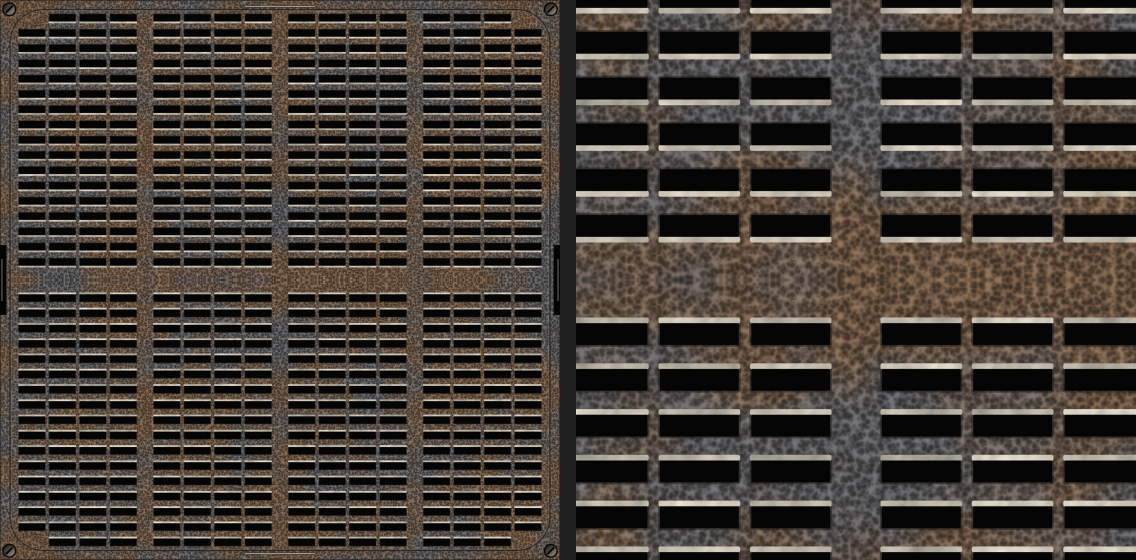
Left, the full canvas; right, a detail of the centre.
A Shadertoy shader for this texture:

```glsl
// Weathered iron floor grate: four bays of four slot columns, two halves of 17 rows.
// Slots are boxes placed by folding the plane, with bright lips facing the middle;
// cellular noise pits the iron and layered sines spread its rust and blue tints.

const float BAY_PITCH = 0.2409;
const float COLUMN_PITCH = 0.0544;
const float ROW_PITCH = 0.02726;
const float FIRST_ROW = 0.0322;
const float LAST_ROW = 16.0;
const vec2 SLOT_HALF = vec2(0.0235, 0.0065);

const vec3 VOID_COLOR = vec3(0.02);
const vec3 SHADOW_COLOR = vec3(0.12, 0.11, 0.10);
const vec3 IRON_DARK = vec3(0.23, 0.21, 0.19);
const vec3 IRON_LIGHT = vec3(0.50, 0.47, 0.435);
const vec3 LIP_COLOR = vec3(0.86, 0.83, 0.77);
const vec3 RUST_TINT = vec3(1.14, 0.97, 0.82);
const vec3 BLUE_TINT = vec3(0.92, 0.98, 1.10);

vec2 hash2(vec2 cell) {
    vec3 h = fract(cell.xyx * vec3(0.1031, 0.1030, 0.0973));
    h += dot(h, h.yzx + 33.33);
    return fract((h.xx + h.yz) * h.zy);
}

// Distance to the nearest of one random point per cell
float cellular(vec2 p) {
    vec2 cell = floor(p), local = fract(p);
    float nearest = 2.0;
    for (int y = -1; y <= 1; y++)
    for (int x = -1; x <= 1; x++) {
        vec2 offset = vec2(x, y);
        nearest = min(nearest, length(offset + hash2(cell + offset) - local));
    }
    return nearest;
}

// Smooth patches from warped sines, about -1 to 1
float patches(vec2 p) {
    float sum = 0.0, amplitude = 0.5;
    for (int i = 0; i < 4; i++) {
        p = mat2(0.8, 0.6, -0.6, 0.8) * p * 1.7 + 1.3;
        sum += amplitude * sin(p.x + 1.5 * sin(p.y)) * cos(0.8 * p.y);
        amplitude *= 0.75;
    }
    return sum;
}

float box(vec2 p, vec2 halfSize, float radius) {
    vec2 d = abs(p) - halfSize + radius;
    return length(max(d, 0.0)) + min(max(d.x, d.y), 0.0) - radius;
}

float cover(float distance, float pixel) {
    return clamp(0.5 - distance / pixel, 0.0, 1.0);
}

vec3 iron(vec2 p) {
    float pits = 0.6 * cellular(p * 190.0) + 0.4 * cellular(p * 330.0 + 17.0);
    float stain = patches(p * 9.0);
    float tone = smoothstep(0.1, 0.85, pits) + 0.08 * patches(p * 45.0);
    vec3 tint = mix(BLUE_TINT, RUST_TINT, smoothstep(-0.7, 0.5, stain));
    return mix(IRON_DARK, IRON_LIGHT, tone) * tint;
}

vec3 addSlots(vec3 color, vec2 p, float pixel) {
    // Fold into bay, column and row
    float bay = clamp(floor(p.x / BAY_PITCH), -2.0, 1.0);
    float bayX = p.x - (bay + 0.5) * BAY_PITCH;
    float column = clamp(floor(bayX / COLUMN_PITCH), -2.0, 1.0);
    float rowY = abs(p.y) - FIRST_ROW;
    float row = clamp(round(rowY / ROW_PITCH), 0.0, LAST_ROW);
    vec2 slot = vec2(bayX - (column + 0.5) * COLUMN_PITCH, rowY - row * ROW_PITCH);

    // The four corner slots are left solid
    if (row == LAST_ROW && abs(p.x) > 0.415) return color;

    // Lip with tapered ends, worn differently on each slot
    vec2 wear = hash2(vec2(bay * 4.0 + column + 20.0, row + 40.0 * step(0.0, p.y)));
    float hole = box(slot, SLOT_HALF, 0.0006);
    float lip = box(slot + vec2(0.0, 0.0081), vec2(SLOT_HALF.x + 0.0008, 0.0018), 0.0012);
    float shine = 0.78 + 0.2 * wear.x + 0.14 * patches(p * 60.0 + wear * 6.0);
    color = mix(color, SHADOW_COLOR, 0.55 * cover(hole - 0.0011, pixel));
    color = mix(color, LIP_COLOR * shine, cover(lip, pixel));
    return mix(color, VOID_COLOR, cover(hole, pixel));
}

vec3 addFrame(vec3 color, vec2 p, float pixel) {
    vec2 q = abs(p);
    // Rounded groove with a faint lit inner edge
    float rim = box(p, vec2(0.482, 0.483), 0.06);
    color = mix(color, IRON_LIGHT, 0.5 * cover(abs(rim + 0.002) - 0.0007, pixel));
    color = mix(color, SHADOW_COLOR, 0.85 * cover(abs(rim) - 0.0010, pixel));
    // Outer edge, side notches and bright end bars
    color = mix(color, SHADOW_COLOR, 0.7 * cover(0.4985 - max(q.x, q.y), pixel));
    color = mix(color, VOID_COLOR, cover(box(q - vec2(0.495, 0.0), vec2(0.0065, 0.0625), 0.0), pixel));
    color = mix(color, IRON_LIGHT, cover(box(q - vec2(0.4965, 0.0), vec2(0.0008, 0.037), 0.0), pixel));
    float bar = box(q - vec2(0.0, 0.4885), vec2(0.0625, 0.0010), 0.0);
    color = mix(color, SHADOW_COLOR, 0.7 * cover(bar - 0.0012, pixel));
    return mix(color, LIP_COLOR * 0.75, cover(bar, pixel));
}

vec3 addScrews(vec3 color, vec2 p, float pixel) {
    vec2 s = p - sign(p) * 0.4835;
    float radius = length(s);
    float light = clamp(0.45 + 40.0 * dot(s, vec2(0.7, -0.7)), 0.0, 1.0);
    color = mix(color, VOID_COLOR, cover(radius - 0.0125, pixel));
    color = mix(color, mix(SHADOW_COLOR, LIP_COLOR * 0.7, light), cover(radius - 0.0100, pixel));
    float groove = box(vec2(s.x + s.y, s.x - s.y) * 0.707, vec2(0.0085, 0.0017), 0.0);
    return mix(color, VOID_COLOR, cover(groove, pixel));
}

void mainImage(out vec4 fragColor, in vec2 fragCoord) {
    vec2 p = fragCoord / iResolution.xy - 0.5;
    float pixel = 1.2 / min(iResolution.x, iResolution.y);
    vec3 color = iron(vec2(p.x, abs(p.y)) + 3.0);
    color = addSlots(color, p, pixel);
    color = addFrame(color, p, pixel);
    color = addScrews(color, p, pixel);
    fragColor = vec4(clamp(color, 0.0, 1.0), 1.0);
}
```
